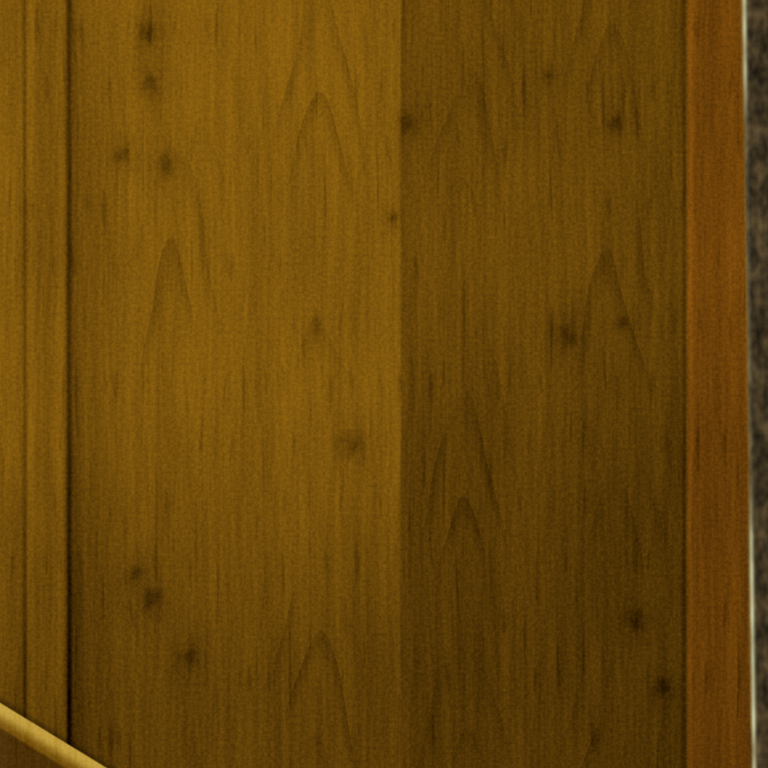
Reproduce this texture procedurally as a Shadertoy shader.

```glsl
// Varnished brown wooden cabinet door with vertical grain, stiles, knots and a pale lower rail.

float hash(vec2 p) {
    vec3 q = fract(p.xyx * vec3(0.1031, 0.1030, 0.0973));
    q += dot(q, q.yzx + 33.33);
    return fract((q.x + q.y) * q.z);
}

vec2 gradient(vec2 cell) {
    float angle = 6.2832 * hash(cell + 57.0);
    return vec2(cos(angle), sin(angle));
}

// Gradient noise, roughly -0.7 to 0.7
float noise(vec2 p) {
    vec2 i = floor(p), f = fract(p);
    vec2 u = f * f * f * (f * (f * 6.0 - 15.0) + 10.0);
    vec2 e = vec2(1.0, 0.0);
    float low = mix(dot(gradient(i), f), dot(gradient(i + e), f - e), u.x);
    float high = mix(dot(gradient(i + e.yx), f - e.yx), dot(gradient(i + 1.0), f - 1.0), u.x);
    return mix(low, high, u.y);
}

// Soft line across x
float line(float x, float centre, float width) {
    float d = (x - centre) / width;
    return exp(-d * d);
}

// Nested pointed arches of the flat-sawn veneer
float arches(vec2 p) {
    float column = floor((p.x - 0.13) / 0.19);
    float x = p.x - 0.13 - (column + 0.5) * 0.19 + 0.012 * noise(p * vec2(4.0, 7.0));
    float height = p.y + 4.0 * (sqrt(x * x + 0.0002) - 0.014) + 0.06 * noise(p * vec2(9.0, 5.0));
    float phase = height * 7.0 + hash(vec2(column, 3.0));
    float ring = smoothstep(0.55, 0.97, fract(phase)) * smoothstep(1.0, 0.97, fract(phase));
    float patches = smoothstep(-0.1, 0.35, noise(p * vec2(5.0, 4.0) + 8.0));
    return ring * patches * smoothstep(0.085, 0.03, abs(x));
}

// Streaks, pores and sensor-like speckle
float grain(vec2 p) {
    vec2 q = p + vec2(0.004 * noise(p * vec2(6.0, 5.0)), 0.0);
    float g = 0.12 * noise(q * vec2(26.0, 1.3)) + 0.16 * noise(q * vec2(85.0, 3.5));
    g += 0.17 * noise(q * vec2(210.0, 11.0));
    g -= 0.26 * smoothstep(0.25, 0.6, noise(q * vec2(115.0, 13.0) + 31.0));
    g += 0.10 * noise(p * vec2(7.0, 4.0) + 12.0);
    return g + 0.17 * noise(p * 170.0) + 0.20 * noise(p * 290.0);
}

// Small dark knots with a faint halo
float knots(vec2 p) {
    float dark = 0.0;
    for (int i = 0; i < 16; i++) {
        float k = float(i);
        vec2 centre = vec2(0.11 + 0.76 * hash(vec2(k, 5.0)), hash(vec2(k, 11.0)));
        float size = mix(0.004, 0.012, hash(vec2(k, 17.0)));
        vec2 d = (p - centre) / vec2(size, size * 1.3);
        float r = length(d) + 0.9 * noise(p * vec2(90.0, 60.0));
        dark += 0.36 * exp(-r * r) + 0.12 * exp(-0.15 * r * r);
    }
    return dark;
}

void mainImage(out vec4 fragColor, in vec2 fragCoord) {
    vec2 p = fragCoord / iResolution.xy;
    float aa = 1.5 / iResolution.y;
    float fine = grain(p);

    // Panel light: bright left veneer, darker right veneer, both fading downwards
    float leftLight = 0.86 - 0.50 * smoothstep(0.58, 0.0, p.y) - 0.16 * line(p.x, 0.09, 0.08);
    float rightLight = 0.53 - 0.32 * smoothstep(0.75, 0.1, p.y) - 0.16 * smoothstep(0.62, 0.9, p.x);
    float light = mix(leftLight, rightLight, smoothstep(-0.002, 0.002, p.x - 0.522));

    // Slight tone steps between veneer strips
    float strip = floor(p.x * 15.5 + 0.9);
    light += 0.09 * (hash(vec2(strip, 2.0)) - 0.5);
    float panel = smoothstep(0.09, 0.1, p.x) * smoothstep(0.893, 0.885, p.x);
    light -= panel * (0.24 * arches(p) + knots(p));

    // Left stile with its grooves
    float stile = smoothstep(0.036 - aa, 0.036 + aa, p.x) * smoothstep(0.088 + aa, 0.088 - aa, p.x);
    light = mix(light, 0.72 - 0.3 * smoothstep(0.6, 0.0, p.y), stile);
    light += 0.18 * line(p.x, 0.04, 0.005) + 0.12 * line(p.x, 0.079, 0.005);
    light -= 0.40 * line(p.x, 0.032, 0.003) + 0.70 * line(p.x, 0.090, 0.004);
    light -= 0.15 * line(p.x, 0.098, 0.012);

    // Right stile, redder than the panel
    float post = smoothstep(0.894 - aa, 0.894 + aa, p.x);
    light = mix(light, 0.50 - 0.22 * smoothstep(0.7, 0.0, p.y), post);
    light += 0.22 * line(p.x, 0.899, 0.004) - 0.30 * line(p.x, 0.891, 0.003);
    light += 0.10 * line(p.x, 0.955, 0.01) * post;
    light += fine * 0.95;
    vec3 color = mix(vec3(0.27, 0.172, 0.012), vec3(0.55, 0.378, 0.058), light);
    color *= mix(vec3(1.0), vec3(1.04, 0.92, 0.95), post);

    // Sloping pale rail in the lower left corner
    float slope = p.y - 0.085 + 0.61 * p.x;
    vec3 rail = mix(vec3(0.46, 0.32, 0.05), vec3(0.76, 0.62, 0.25), smoothstep(-0.03, -0.008, slope));
    rail = mix(vec3(0.30, 0.19, 0.03), rail, smoothstep(-0.036, -0.030, slope));
    color *= 1.0 - 0.35 * line(slope, 0.0, 0.007);
    color = mix(color, rail + 0.15 * fine, smoothstep(aa, -aa, slope));

    // Rough shadowed background beyond the door edge
    float edge = p.x - 0.968 - 0.013 * (1.0 - p.y);
    float rough = noise(p * vec2(50.0, 26.0)) + 0.7 * noise(p * vec2(120.0, 80.0));
    vec3 backdrop = vec3(0.25, 0.205, 0.13) * (1.0 + 0.65 * rough + 0.4 * fine);
    color = mix(color, backdrop, smoothstep(-aa, aa, edge));

    // Broken glint along the edge
    float glint = 0.25 + 0.75 * max(smoothstep(0.82, 0.92, p.y), smoothstep(0.40, 0.25, p.y));
    glint *= 0.75 + 0.5 * noise(vec2(p.y * 22.0, 4.0));
    color = mix(color, vec3(0.82, 0.83, 0.66), glint * line(edge, 0.001, 0.0035));

    fragColor = vec4(clamp(color, 0.0, 1.0), 1.0);
}
```
